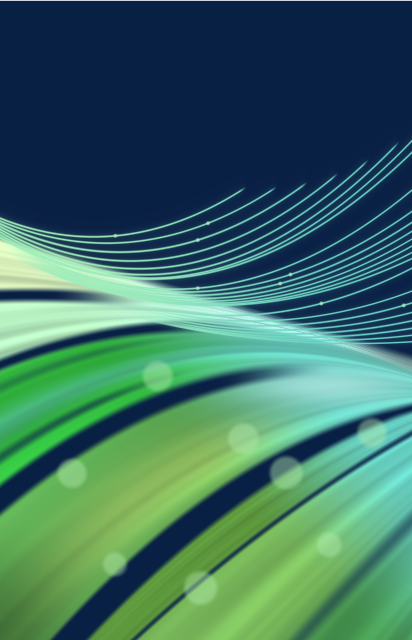
Reproduce this background procedurally as a WebGL 1 fragment shader.

```glsl
precision highp float;
uniform vec2 u_resolution;

const vec3 NAVY = vec3(0.037, 0.125, 0.27);
const vec3 CREAM = vec3(0.84, 0.93, 0.72);
const vec3 MINT = vec3(0.70, 0.92, 0.74);
const vec3 EMERALD = vec3(0.20, 0.74, 0.25);
const vec3 LEAF = vec3(0.36, 0.66, 0.32);
const vec3 LIME = vec3(0.60, 0.80, 0.40);
const vec3 MOSS = vec3(0.37, 0.60, 0.24);
const vec3 FERN = vec3(0.29, 0.62, 0.33);
const vec3 AQUA = vec3(0.40, 0.82, 0.77);
const vec3 ICE = vec3(0.70, 0.92, 0.90);

float hash(vec2 p) {
  vec3 q = fract(p.xyx * 0.1031);
  q += dot(q, q.yzx + 33.33);
  return fract((q.x + q.y) * q.z);
}

float noise(vec2 p) {
  vec2 i = floor(p), f = fract(p);
  f = f * f * (3.0 - 2.0 * f);
  return mix(mix(hash(i), hash(i + vec2(1.0, 0.0)), f.x),
             mix(hash(i + vec2(0.0, 1.0)), hash(i + vec2(1.0, 1.0)), f.x), f.y);
}

// Parabola through the heights h at x = 0, 0.5 and 1
float curve(float x, vec3 h) {
  return dot(h, vec3((1.0 - x) * (1.0 - 2.0 * x), 4.0 * x * (1.0 - x), x * (2.0 * x - 1.0)));
}

float slope(float x, vec3 h) {
  return dot(h, vec3(4.0 * x - 3.0, 4.0 - 8.0 * x, 4.0 * x - 1.0));
}

float band(float offset, float halfWidth, float soft) {
  return 1.0 - smoothstep(max(halfWidth - soft, 0.0), halfWidth + soft, abs(offset));
}

float between(float y, float top, float bottom) {
  return clamp((y - top) / (bottom - top), 0.0, 1.0);
}

float spot(vec2 offset, float radius, float soft) {
  return 1.0 - smoothstep(radius - soft, radius + soft, length(offset));
}

// Thin strands swept from the first curve to the last; p.y points down
vec3 addStrands(vec3 color, vec2 p, vec3 first, vec3 last, float start, float firstEnd) {
  float aspect = u_resolution.x / u_resolution.y;
  float pixel = 1.0 / u_resolution.y;
  vec3 tint = mix(vec3(0.62, 0.93, 0.73), vec3(0.42, 0.83, 0.77), smoothstep(0.2, 0.8, p.x));
  for (int i = 0; i < 8; i++) {
    float k = float(i), t = k / 7.0;
    vec3 h = mix(first, last, vec3(t, sin(t * 1.57), pow(t, 0.6)));
    float tilt = slope(p.x, h) / aspect;
    float dist = (p.y - curve(p.x, h)) / sqrt(1.0 + tilt * tilt);
    float end = mix(firstEnd, 1.12, t);
    float visible = smoothstep(start, start + 0.2, p.x) * (1.0 - smoothstep(end - 0.02, end, p.x));
    float width = mix(0.0016, 0.0008, p.x) * (0.7 + 0.6 * hash(vec2(k, first.y * 90.0)));
    float light = 0.85 * band(dist, width, pixel) + 0.13 * exp(-abs(dist) * 220.0);
    color = mix(color, tint, light * visible);
    float beadX = start + 0.48 + 0.25 * fract(0.9 * k);
    vec2 bead = vec2((p.x - beadX) * aspect, p.y - curve(beadX, h));
    color = mix(color, MINT, 0.8 * spot(bead, 0.0028, 0.0015) * step(k, 2.5));
  }
  return color;
}

void main() {
  vec2 uv = gl_FragCoord.xy / u_resolution;
  float aspect = u_resolution.x / u_resolution.y;
  float x = uv.x, y = 1.0 - uv.y;
  vec2 p = vec2(x, y);

  // Fan of curves that bound the ribbons
  float c0 = curve(x, vec3(0.368, 0.464, 0.557));
  float c1 = curve(x, vec3(0.462, 0.484, 0.570));
  float c2 = curve(x, vec3(0.570, 0.510, 0.581));
  float c3 = curve(x, vec3(0.781, 0.604, 0.594));
  float c4 = curve(x, vec3(1.126, 0.803, 0.638));
  float c5 = curve(x, vec3(1.211, 0.901, 0.677));
  float c6 = curve(x, vec3(1.615, 1.172, 0.814));
  float c7 = curve(x, vec3(1.950, 1.500, 1.040));
  float s = between(y, c0, c1) + between(y, c1, c2) + between(y, c2, c3) + between(y, c3, c4)
          + between(y, c4, c5) + between(y, c5, c6) + between(y, c6, c7);

  // Ribbon colours, green at the left and aqua where the fan closes
  vec3 ribbon = mix(CREAM, MINT, smoothstep(0.8, 1.2, s));
  ribbon = mix(ribbon, EMERALD, smoothstep(1.9, 2.1, s));
  ribbon = mix(ribbon, AQUA * 0.85, 0.6 * band(s - 2.46, 0.1, 0.1));
  ribbon = mix(ribbon, LEAF, smoothstep(2.9, 3.1, s));
  ribbon = mix(ribbon, LIME, band(s - 3.55, 0.15, 0.3) * smoothstep(-0.1, 0.35, x));
  ribbon = mix(ribbon, MOSS, smoothstep(3.9, 4.1, s));
  ribbon = mix(ribbon, mix(LEAF, LIME, 0.5), smoothstep(4.9, 5.1, s));
  ribbon = mix(ribbon, FERN, smoothstep(5.7, 6.2, s));
  float cool = smoothstep(-0.27, 0.25, x - 0.45 - 1.44 * (y - 0.52));
  ribbon = mix(ribbon, mix(ICE, AQUA, smoothstep(1.4, 2.4, s)), cool);

  // Fibres, shade and the thin seams
  ribbon *= 0.86 + 0.26 * noise(vec2(s * 7.0, x * 1.5)) + 0.08 * (noise(vec2(s * 19.0, x * 2.0)) - 0.5);
  ribbon *= 1.0 - 0.25 * smoothstep(0.8, 1.0, y) * (1.0 - smoothstep(0.0, 0.3, x));
  ribbon *= 1.0 - 0.4 * smoothstep(0.75, 1.0, x) * (1.0 - smoothstep(1.0, 3.0, s));
  float seams = band(s - 2.69, 0.03, 0.05) + 0.6 * band(s - 2.17, 0.02, 0.05);
  ribbon = mix(ribbon, NAVY, 0.6 * seams * (1.0 - smoothstep(0.2, 0.5, x)));
  vec2 glow = (p - vec2(0.79, 0.603)) / vec2(0.22, 0.03);
  ribbon = mix(ribbon, ICE, 0.75 * exp(-dot(glow, glow)));

  // Dark gaps between the ribbons
  float gap = band(y - c1, 0.009, 0.006) * (1.0 - smoothstep(0.12, 0.38, x));
  gap = max(gap, band(y - c2, 0.008, 0.006) * (1.0 - smoothstep(0.38, 0.68, x)));
  gap = max(gap, band(y - c3, mix(0.023, 0.003, x), 0.008) * (1.0 - smoothstep(0.52, 0.82, x)));
  gap = max(gap, band(y - c4, mix(0.032, 0.005, x * x), 0.007));
  gap = max(gap, 0.85 * band(y - c5, 0.004, 0.005));
  gap = max(gap, 0.5 * band(y - c6, 0.012, 0.016));
  ribbon = mix(ribbon, NAVY, gap);

  vec3 color = mix(NAVY, ribbon, smoothstep(-0.006, 0.012, y - c0));
  color = addStrands(color, p, vec3(0.341, 0.328, 0.033), vec3(0.371, 0.427, 0.238), -0.2, 0.6);
  color = addStrands(color, p, vec3(0.371, 0.449, 0.297), vec3(0.391, 0.477, 0.404), 0.0, 1.1);
  color = addStrands(color, p, vec3(0.378, 0.492, 0.419), vec3(0.430, 0.518, 0.534), 0.3, 1.1);

  // Soft light discs, alternating above and below a wave
  for (int i = 0; i < 8; i++) {
    float k = float(i);
    float side = 1.0 - 2.0 * mod(k, 2.0);
    vec2 center = vec2(0.175 + 0.104 * k, 0.762 - side * (0.04 + 0.137 * cos(0.75 * k - 1.7)));
    float radius = 0.017 + 0.010 * hash(vec2(k, 4.0));
    color = mix(color, vec3(0.70, 0.92, 0.68), 0.45 * spot((p - center) * vec2(aspect, 1.0), radius, 0.005));
  }

  // Pale hairline along the top edge
  color = mix(color, vec3(0.80, 0.83, 0.87), 1.0 - smoothstep(0.001, 0.002, y));
  gl_FragColor = vec4(color, 1.0);
}
```
